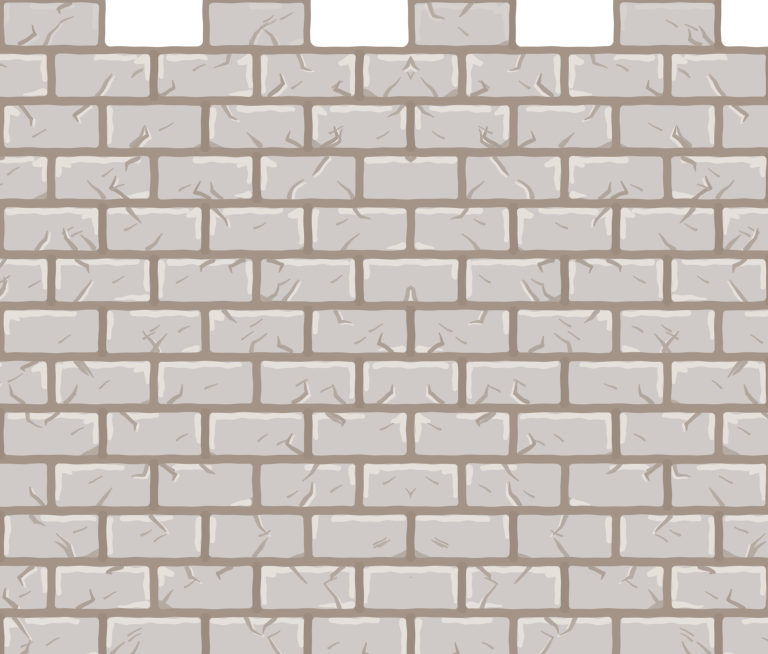
Write a WebGL 2 fragment shader that draws this texture.

```glsl
#version 300 es
precision highp float;
// Crenellated wall of pale bricks in running bond, mirrored about a vertical axis.
// Each brick is a rounded box; hashed, tapered strokes paint its lit edges,
// cracks and scratches, and layered sines give the lines a hand-drawn wobble.
uniform vec2 u_resolution;
out vec4 outColor;

const vec2 WALL_SIZE = vec2(14.96, 12.77); // in brick heights; a brick is 2 wide
const float MIRROR_X = 8.0;
const vec2 BRICK_HALF = vec2(0.92, 0.415);

const vec3 STONE = vec3(0.81, 0.79, 0.78);
const vec3 MORTAR = vec3(0.64, 0.58, 0.53);
const vec3 MORTAR_DARK = vec3(0.61, 0.55, 0.50);
const vec3 LIGHT = vec3(0.90, 0.88, 0.86);
const vec3 SHADE = vec3(0.71, 0.67, 0.64);
const vec3 SKY = vec3(1.0);

float hash(vec2 id, float seed) {
  return fract(sin(dot(id, vec2(12.99, 78.23)) + seed * 37.72) * 4375.85);
}

vec4 hash4(vec2 id, float seed) {
  return vec4(hash(id, seed), hash(id, seed + 0.21),
              hash(id, seed + 0.47), hash(id, seed + 0.73));
}

vec2 wobble(vec2 p, float amount) {
  vec2 w = sin(p.yx * 5.3 + p * 1.7) + 0.6 * sin(p.yx * 11.9 - p * 2.3 + 1.4);
  return w * amount;
}

float roundBox(vec2 p, vec2 halfSize, float radius) {
  vec2 d = abs(p) - halfSize + radius;
  return length(max(d, 0.0)) + min(max(d.x, d.y), 0.0) - radius;
}

// Segment whose radius runs from ra at a to rb at b
float stroke(vec2 p, vec2 a, vec2 b, float ra, float rb) {
  vec2 ab = b - a;
  float t = clamp(dot(p - a, ab) / dot(ab, ab), 0.0, 1.0);
  return length(p - a - ab * t) - mix(ra, rb, t);
}

float cover(float d, float soft) {
  return 1.0 - smoothstep(-soft, soft, d);
}

// Lit top edge, with partial sides and a thicker worn corner
float litEdges(vec2 q, vec2 id) {
  vec4 h = hash4(id, 1.0);
  vec4 k = hash4(id, 2.0);
  float left = -0.85 + 0.9 * h.x * h.x * h.x;
  float right = 0.85 - 0.9 * h.y * h.y * h.y;
  float d = stroke(q, vec2(left, -0.35), vec2(right, -0.35), 0.065, 0.05);
  if (k.w < 0.12) d = 1.0;
  for (int i = 0; i < 2; i++) {
    float side = i == 0 ? -1.0 : 1.0;
    float reach = i == 0 ? h.z : h.w;
    float shown = i == 0 ? k.x : k.y;
    vec2 corner = vec2(side * 0.86, -0.33);
    if (shown > 0.38)
      d = min(d, stroke(q, corner, vec2(side * 0.87, mix(-0.1, 0.36, reach)), 0.065, 0.05));
    if (shown > 0.75)
      d = min(d, stroke(q, corner, vec2(side * 0.66, -0.25), 0.1, 0.05));
  }
  if (k.z > 0.7)
    d = min(d, stroke(q, vec2(0.84, 0.34), vec2(0.4 * h.x + 0.25, 0.37), 0.07, 0.02));
  return d;
}

// Bent line running from the rim inward, thinning out
float crack(vec2 q, vec4 h) {
  float rim = h.y > 0.5 ? 1.0 : -1.0;
  float lean = h.x > 0.5 ? -1.0 : 1.0;
  vec2 a = vec2(mix(-0.9, 0.9, h.x), rim * 0.4);
  vec2 b = a + vec2(lean * mix(0.05, 0.3, h.z), -rim * mix(0.1, 0.24, h.w));
  vec2 c = b + vec2(lean * mix(0.25, -0.1, h.z), -rim * mix(0.05, 0.24, h.y));
  return min(stroke(q, a, b, 0.045, 0.035), stroke(q, b, c, 0.035, 0.012));
}

float scratch(vec2 q, vec4 h) {
  vec2 a = vec2(mix(-0.6, 0.6, h.x), mix(-0.1, 0.25, h.y));
  return stroke(q, a, a + vec2(0.1 + 0.14 * h.z, -0.12), 0.022, 0.012);
}

// Broken lower corner
float chip(vec2 q, vec4 h) {
  float side = h.x > 0.5 ? 1.0 : -1.0;
  vec2 fromCorner = BRICK_HALF - vec2(side * q.x, q.y);
  return dot(fromCorner, vec2(0.45, 0.89)) - 0.06 - 0.12 * h.y;
}

vec3 paintBrick(vec2 q, vec2 id, float lightAmount, float soft) {
  vec4 h = hash4(id, 3.0);
  vec3 color = STONE;
  color = mix(color, SHADE, cover(chip(q, h), soft) * step(0.6, h.z));
  color = mix(color, LIGHT, cover(litEdges(q, id), soft) * lightAmount);
  for (int i = 0; i < 3; i++) {
    vec4 c = hash4(id, 5.0 + float(i));
    float shown = step(0.35, hash(id, 9.0 + float(i)));
    float line = crack(q, c);
    vec3 ink = mix(SHADE, MORTAR, 0.6 * c.z * c.z);
    float glint = cover(crack(q - vec2(0.05, 0.035), c), soft);
    color = mix(color, LIGHT, glint * shown * step(0.6, c.w) * lightAmount);
    color = mix(color, ink, cover(line, soft) * shown);
    color = mix(color, SHADE, cover(scratch(q, c.wzyx), soft) * step(0.6, c.y));
  }
  return color;
}

void main() {
  vec2 uv = gl_FragCoord.xy / u_resolution;
  vec2 p = vec2(uv.x, 1.0 - uv.y) * WALL_SIZE + vec2(0.0, 0.03);
  float soft = 0.8 * WALL_SIZE.y / u_resolution.y;

  // Running bond, then mirrored brick coordinates
  float row = floor(p.y);
  float shift = mod(row, 2.0);
  float column = floor((p.x + shift) * 0.5);
  float center = 2.0 * column + 1.0 - shift;
  vec2 q = vec2(p.x - center, p.y - row - 0.5);
  vec2 id = vec2(abs(center - MIRROR_X), row);
  vec2 m = q;
  if (center > MIRROR_X) m.x = -q.x;
  if (id.x < 0.5) m.x = -abs(q.x);

  // Mortar with darker upright joints
  vec2 joint = vec2(floor((p.x + shift) * 0.5 + 0.5), row);
  float upright = stroke(vec2(abs(q.x) - 1.0, q.y), vec2(0.0, -0.42), vec2(0.0, 0.42), 0.09, 0.09);
  vec3 color = mix(MORTAR, MORTAR_DARK, cover(upright, soft) * step(0.5, hash(joint, 4.0)));

  // Bricks, or open sky between the merlons
  bool gap = row < 0.5 && mod(column, 2.0) > 0.5;
  if (gap) {
    float opening = roundBox(q + vec2(0.0, 1.0) + wobble(p, 0.006), vec2(0.95, 1.44), 0.12);
    color = mix(color, SKY, cover(opening, soft));
  } else {
    float body = roundBox(q + wobble(p, 0.007), BRICK_HALF, 0.07);
    float lightAmount = row < 0.5 ? 0.35 : 1.0;
    vec3 face = paintBrick(m + wobble(m * 1.6 + id, 0.014), id, lightAmount, soft);
    color = mix(color, face, cover(body, soft));
  }
  outColor = vec4(color, 1.0);
}
```
